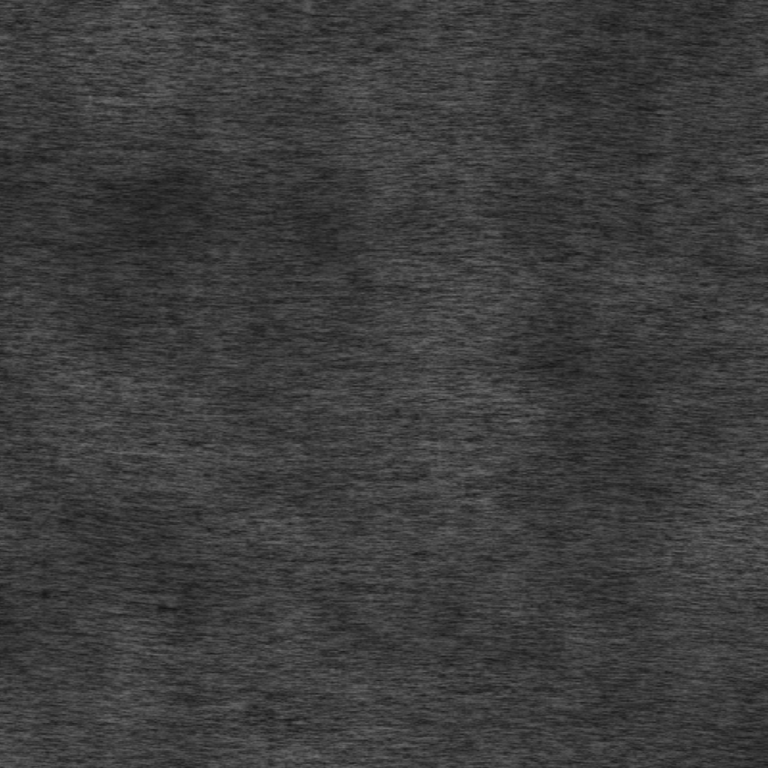
This texture is drawn by a three.js fragment shader. Its source:

```glsl
// Dark charcoal brushed surface: fine, nearly horizontal fibres over soft cloudy wear.
// Stretched value noise makes the fibres, layered noise the clouds, and short loops
// scatter a few dark smudges and faint slanting scratches.

varying vec2 vUv;

const float BASE_GREY = 0.235;
const float FIBRE_TILT = 0.03;
const int SMUDGES = 9;
const int SCRATCHES = 14;

float hash(vec2 p) {
  vec3 q = fract(vec3(p.xyx) * 0.1031);
  q += dot(q, q.yzx + 33.33);
  return fract((q.x + q.y) * q.z);
}

vec2 hash2(float n, float seed) {
  return vec2(hash(vec2(n, seed)), hash(vec2(n, seed + 17.0)));
}

// Value noise centred on zero, from -0.5 to 0.5
float noise(vec2 p) {
  vec2 cell = floor(p);
  vec2 f = fract(p);
  f = f * f * (3.0 - 2.0 * f);
  float low = mix(hash(cell), hash(cell + vec2(1.0, 0.0)), f.x);
  float high = mix(hash(cell + vec2(0.0, 1.0)), hash(cell + vec2(1.0, 1.0)), f.x);
  return mix(low, high, f.y) - 0.5;
}

float clouds(vec2 p) {
  float sum = 0.0;
  float amplitude = 0.5;
  for (int i = 0; i < 6; i++) {
    sum += amplitude * noise(p);
    p = mat2(1.6, 1.2, -1.2, 1.6) * p + 7.3;
    amplitude *= 0.6;
  }
  return sum;
}

// Bend the fibre direction gently across the surface
vec2 combed(vec2 p) {
  float bend = 0.014 * noise(p * 3.0 + 4.0) + 0.004 * noise(p * 9.0 + 31.0);
  return vec2(p.x, p.y + FIBRE_TILT * p.x + bend);
}

float fibres(vec2 p) {
  float broad = 0.03 * noise(p * vec2(13.0, 115.0) + 11.0);
  float strand = 0.075 * noise(p * vec2(36.0, 290.0) + 23.0);
  float hair = 0.115 * noise(p * vec2(85.0, 470.0) + 47.0);
  return broad + strand + hair;
}

// Short, crisp flecks, about a five-hundredth of the canvas high
float grain(vec2 p) {
  float fleck = 0.085 * noise(p * vec2(200.0, 512.0) + 0.5);
  float speck = 0.045 * noise(p * vec2(400.0, 512.0) + vec2(93.0, 60.5));
  return fleck + speck;
}

// Small dark patches with ragged edges
float smudges(vec2 p) {
  float sum = 0.0;
  float ragged = 0.9 * noise(p * 55.0) + 0.6 * noise(p * 120.0);
  for (int i = 0; i < SMUDGES; i++) {
    float n = float(i);
    vec2 offset = (p - hash2(n, 3.0)) * vec2(0.7, 1.0);
    float radius = mix(0.012, 0.03, hash(vec2(n, 8.0)));
    sum += 1.0 - smoothstep(0.2, 1.2, length(offset) / radius + ragged);
  }
  return min(sum, 1.0);
}

float segmentDistance(vec2 p, vec2 centre, vec2 direction, float halfLength) {
  vec2 d = p - centre;
  float along = clamp(dot(d, direction), -halfLength, halfLength);
  return length(d - along * direction);
}

float scratches(vec2 p) {
  float sum = 0.0;
  for (int i = 0; i < SCRATCHES; i++) {
    float n = float(i);
    vec2 shape = hash2(n, 61.0);
    float angle = mix(-0.6, 0.1, shape.x);
    float halfLength = mix(0.015, 0.05, shape.y);
    float d = segmentDistance(p, hash2(n, 90.0), vec2(cos(angle), sin(angle)), halfLength);
    sum += (1.0 - smoothstep(0.0004, 0.0022, d)) * (hash(vec2(n, 5.0)) - 0.6);
  }
  return sum;
}

void main() {
  vec2 p = vUv;
  vec2 q = combed(p);

  // Broad wear, then patches drawn out along the fibres
  float wear = 0.15 * clouds(p * vec2(5.0, 4.2) + 2.0);
  wear += 0.036 * noise(q * vec2(6.0, 24.0) + 5.0);
  wear += 0.02 * noise(p * vec2(24.0, 7.0) + 71.0);

  // Fibres and grain stand out more where the surface is worn pale
  float contrast = clamp(1.0 + 5.0 * wear, 0.65, 1.4);
  float grey = BASE_GREY + wear + contrast * (fibres(q) + grain(p));

  grey -= 0.04 * smudges(p);
  grey += 0.06 * scratches(p + 0.004 * noise(p * 20.0));
  gl_FragColor = vec4(vec3(clamp(grey, 0.08, 0.5)), 1.0);
}
```
